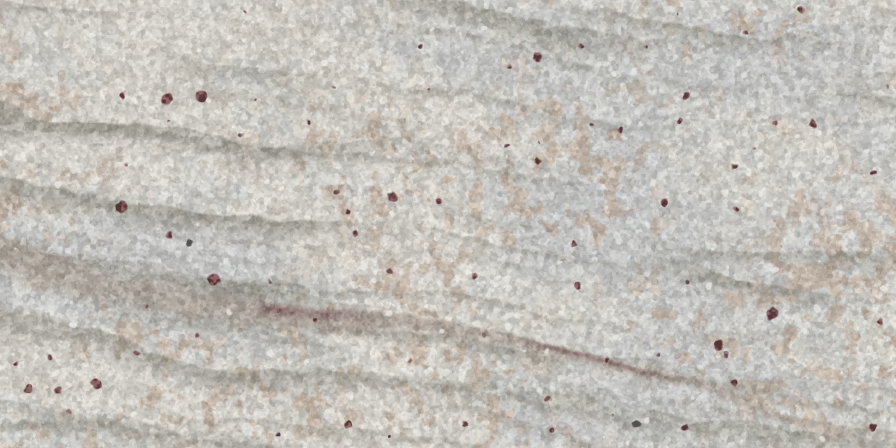
This texture is drawn by a Shadertoy shader. Its source:

```glsl
const vec3 COOL = vec3(0.765, 0.770, 0.765);
const vec3 CREAM = vec3(0.822, 0.812, 0.785);
const vec3 PEACH = vec3(0.745, 0.680, 0.620);
const vec3 VEIN = vec3(0.600, 0.590, 0.555);
const vec3 BAND = vec3(0.660, 0.625, 0.590);
const vec3 MAUVE = vec3(0.530, 0.430, 0.430);
const vec3 GARNET_DARK = vec3(0.300, 0.150, 0.170);
const vec3 GARNET_LIGHT = vec3(0.550, 0.360, 0.370);
const vec3 SOOT = vec3(0.250, 0.250, 0.240);
const vec3 CRYSTAL = vec3(0.920, 0.925, 0.920);
const float SLOPE = 0.13;          // downward tilt of the layers
const float GRAIN_COARSE = 75.0;   // grains per canvas height
const float GRAIN_FINE = 150.0;
const float GRAIN_CONTRAST = 0.13;

float hash(vec2 p) {
    vec3 q = fract(p.xyx * 0.1031);
    q += dot(q, q.yzx + 33.33);
    return fract((q.x + q.y) * q.z);
}

vec2 hash2(vec2 p) {
    return vec2(hash(p), hash(p + 57.3));
}

float noise(vec2 p) {
    vec2 i = floor(p), f = fract(p);
    f = f * f * (3.0 - 2.0 * f);
    return mix(mix(hash(i), hash(i + vec2(1, 0)), f.x),
               mix(hash(i + vec2(0, 1)), hash(i + vec2(1, 1)), f.x), f.y);
}

float fbm(vec2 p) {
    float sum = 0.0, amp = 0.533;
    for (int i = 0; i < 4; i++) {
        sum += amp * noise(p);
        p = mat2(1.6, 1.2, -1.2, 1.6) * p + 17.7;
        amp *= 0.5;
    }
    return sum;
}

// Random tone per crystal, blended softly across the cell borders
float grains(vec2 p) {
    vec2 cell = floor(p);
    float tone = 0.0, total = 0.0;
    for (int y = -1; y <= 1; y++)
    for (int x = -1; x <= 1; x++) {
        vec2 id = cell + vec2(x, y);
        float w = exp(-14.0 * length(id + hash2(id) - p));
        tone += w * hash(id + 131.0);
        total += w;
    }
    return tone / total;
}

// Wavy strata: crisp upper edge, soft lower fade, broken along their length
float strata(vec2 p, float count, float seed) {
    float warp = 0.13 * (fbm(p * vec2(2.0, 3.0) + seed) - 0.5)
               + 0.045 * (fbm(p * vec2(9.0, 15.0) + seed) - 0.5);
    float s = (p.y + SLOPE * p.x + warp) * count + seed;
    float f = fract(s);
    float strength = smoothstep(0.42, 0.9, noise(vec2(p.x * 1.8 + seed, floor(s) * 7.31)));
    float fade = smoothstep(0.05, 0.62, f);
    return strength * fade * fade * (1.0 - smoothstep(0.62, 0.62 + 0.009 * count, f));
}

// Ragged specks, at most one in each grid cell
float specks(vec2 p, float count, float chance, vec2 radius, float seed) {
    p += 0.007 * (vec2(noise(p * 95.0), noise(p * 95.0 + 41.0)) - 0.5);
    vec2 id = floor(p * count) + seed;
    vec2 d = (fract(p * count) - mix(vec2(0.22), vec2(0.78), hash2(id))) / count;
    float h = hash(id + 9.7);
    float r = mix(radius.x, radius.y, h * h * h);
    float edge = 0.7 / iResolution.y + 0.001;
    return step(hash(id + 23.1), chance) * (1.0 - smoothstep(r - edge, r + edge, length(d)));
}

void mainImage(out vec4 fragColor, in vec2 fragCoord) {
    vec2 p = fragCoord / iResolution.y;
    vec2 tilted = vec2(p.x, p.y + SLOPE * p.x);

    // Ground of cool and cream feldspar
    float warmth = smoothstep(0.32, 0.66, fbm(tilted * vec2(2.2, 4.5) + 3.0)
                 + 0.25 * (fbm(p * 28.0) - 0.5));
    vec3 col = mix(COOL, CREAM, warmth);

    // Peach blotches gathered in patches
    float patches = smoothstep(0.40, 0.65, fbm(tilted * vec2(2.5, 4.0) + 31.0));
    float blotch = smoothstep(0.54, 0.66, fbm(p * 30.0 + 8.0));
    col = mix(col, PEACH, blotch * (0.15 + 0.6 * patches));

    // Thin grey veins in three sizes
    float veins = 0.75 * strata(p, 6.0, 4.0) + 0.65 * strata(p, 10.0, 13.0)
                + 0.45 * strata(p, 18.0, 29.0);
    col = mix(col, VEIN, min(veins, 0.8) * (0.75 + 0.5 * noise(p * 60.0)));

    // Main band, wide at the left and narrowing, with a broken mauve core
    float axis = 0.44 - 0.2 * p.x - 0.03 * sin(4.0 * p.x)
               + 0.05 * (fbm(p * vec2(5.0, 8.0)) - 0.5);
    float width = mix(0.052, 0.016, smoothstep(0.0, 1.2, p.x));
    float off = (p.y - axis) / width;
    float band = smoothstep(-1.5, -0.2, off) * (1.0 - smoothstep(0.4, 1.0, off));
    col = mix(col, BAND, band * (0.85 - 0.3 * smoothstep(1.4, 2.0, p.x)));
    float core = exp(-5.0 * (off - 0.2) * (off - 0.2));
    float broken = smoothstep(0.42, 0.68, noise(vec2(p.x * 4.5 + 2.0, 5.0)))
                 * (1.0 - smoothstep(1.4, 1.6, p.x));
    col = mix(col, MAUVE, core * broken * (0.45 + 0.5 * noise(p * 70.0)));

    // Crystal grain
    col += GRAIN_CONTRAST * (grains(p * GRAIN_COARSE) - 0.5);
    col += 0.8 * GRAIN_CONTRAST * (grains(p * GRAIN_FINE + 70.0) - 0.5);

    // Scattered minerals
    col = mix(col, CRYSTAL, 0.75 * specks(p, 21.0, 0.10, vec2(0.003, 0.008), 11.0));
    vec3 garnet = mix(GARNET_DARK, GARNET_LIGHT, smoothstep(0.3, 0.85, noise(p * 150.0)));
    col = mix(col, garnet, 0.9 * specks(p, 12.0, 0.19, vec2(0.005, 0.014), 83.0));
    col = mix(col, garnet, 0.75 * specks(p, 17.0, 0.07, vec2(0.003, 0.007), 147.0));
    col = mix(col, SOOT, 0.85 * specks(p, 8.0, 0.025, vec2(0.006, 0.012), 211.0));

    fragColor = vec4(clamp(col, 0.0, 1.0), 1.0);
}
```
